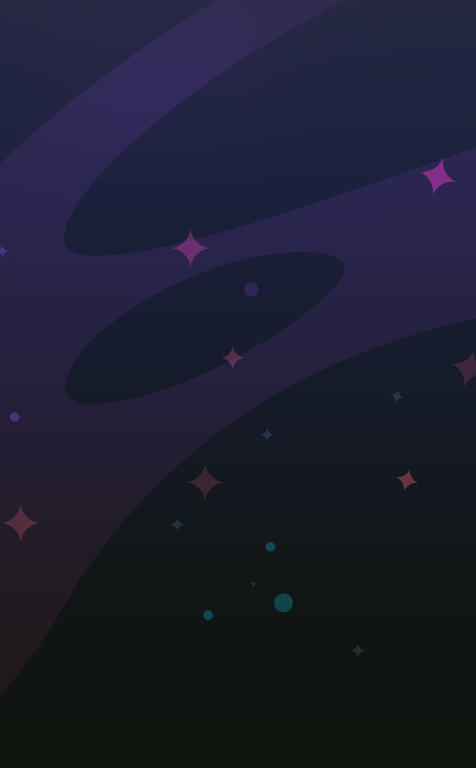
Give the GLSL for this background, as a Shadertoy shader.

```glsl
// Dusky violet ribbon curling over a dark hill, with faint four-point stars and dots.

// Space: the canvas is 100 units tall, y runs downward from the top.

// Vertical gradient through five evenly spaced stops.
vec3 gradient(float y, vec3 c0, vec3 c1, vec3 c2, vec3 c3, vec3 c4) {
    float t = clamp(y / 25.0, 0.0, 4.0);
    vec3 c = mix(c0, c1, min(t, 1.0));
    c = mix(c, c2, clamp(t - 1.0, 0.0, 1.0));
    c = mix(c, c3, clamp(t - 2.0, 0.0, 1.0));
    return mix(c, c4, clamp(t - 3.0, 0.0, 1.0));
}

vec2 bezier(vec2 a, vec2 b, vec2 c, vec2 d, float t) {
    float s = 1.0 - t;
    return s*s*s*a + 3.0*s*s*t*b + 3.0*s*t*t*c + t*t*t*d;
}

// Adds a curve to a field: x = nearest distance, y = sign, flipped when the curve lies above p.
void addCurve(inout vec2 field, vec2 p, vec2 a, vec2 b, vec2 c, vec2 d) {
    const int STEPS = 14;
    vec2 from = a;
    for (int i = 1; i <= STEPS; i++) {
        vec2 to = bezier(a, b, c, d, float(i) / float(STEPS));
        vec2 e = to - from, w = p - from;
        field.x = min(field.x, length(w - e * clamp(dot(w, e) / dot(e, e), 0.0, 1.0)));
        if ((from.x <= p.x) != (to.x <= p.x) && w.y > e.y * w.x / e.x) field.y = -field.y;
        from = to;
    }
}

// Signed field of the ribbon, positive inside.
float ribbon(vec2 p) {
    vec2 f = vec2(1e3, -1.0);
    // Upper edge
    addCurve(f, p, vec2(-2, 23.2), vec2(14.3, 6.9), vec2(39.1, -7.8), vec2(65.1, -19.5));
    // Large open hollow
    addCurve(f, p, vec2(65.1, -8.1), vec2(39.1, -0.7), vec2(8.6, 21.7), vec2(8.3, 31));
    addCurve(f, p, vec2(8.3, 31), vec2(8.3, 32.8), vec2(10.2, 33.3), vec2(12.4, 33.3));
    addCurve(f, p, vec2(12.4, 33.3), vec2(22.1, 33.3), vec2(39.1, 27.2), vec2(65.1, 18.1));
    // Small closed hollow
    addCurve(f, p, vec2(8.5, 50.4), vec2(8.6, 43.6), vec2(26, 32.8), vec2(39.1, 32.8));
    addCurve(f, p, vec2(39.1, 32.8), vec2(42.7, 32.8), vec2(44.9, 33.6), vec2(44.9, 34.9));
    addCurve(f, p, vec2(44.9, 34.9), vec2(44.9, 39.1), vec2(24.1, 52.6), vec2(12, 52.6));
    addCurve(f, p, vec2(12, 52.6), vec2(9.8, 52.6), vec2(8.5, 51.8), vec2(8.5, 50.4));
    // Hill line
    addCurve(f, p, vec2(65.1, 40.8), vec2(39.1, 45.6), vec2(19.5, 59.2), vec2(7.8, 79.7));
    addCurve(f, p, vec2(7.8, 79.7), vec2(5.5, 83.7), vec2(2.9, 87.5), vec2(-2, 93));
    return f.x * f.y;
}

// Concave four-point star, negative inside.
float star(vec2 p, float radius, float tilt) {
    float c = cos(tilt), s = sin(tilt);
    vec2 q = pow(abs(mat2(c, -s, s, c) * p) + 1e-4, vec2(0.6));
    return 0.6 * (pow(q.x + q.y, 1.0 / 0.6) - radius);
}

float coverage(float dist, float pixel) {
    return clamp(0.5 - dist / pixel, 0.0, 1.0);
}

void mainImage(out vec4 fragColor, in vec2 fragCoord) {
    float pixel = 100.0 / iResolution.y;
    vec2 p = vec2(fragCoord.x, iResolution.y - fragCoord.y) * pixel;

    // Night ground and ribbon
    vec3 night = gradient(p.y, vec3(.145, .155, .26), vec3(.105, .125, .235),
        vec3(.085, .105, .165), vec3(.066, .085, .085), vec3(.06, .075, .055));
    vec3 violet = gradient(p.y, vec3(.185, .165, .30), vec3(.168, .147, .315),
        vec3(.143, .125, .235), vec3(.132, .105, .14), vec3(.11, .09, .07));
    vec2 g = (p - vec2(21, 10)) / vec2(18, 12);
    float glow = exp(-dot(g, g));
    float inRibbon = coverage(-ribbon(p), pixel);
    vec3 color = mix(night, violet, inRibbon);
    color += glow * mix(vec3(.012, .004, .02), vec3(.025, .01, .055), inRibbon);

    // Each mark holds x, y, radius, opacity; those near the right side lean.
    vec4 warm[7] = vec4[7](vec4(24.8, 32.3, 2.6, .38), vec4(57, 23, 2.6, .5),
        vec4(30.3, 46.6, 1.6, .32), vec4(26.7, 62.8, 2.55, .2), vec4(2.7, 68.1, 2.6, .28),
        vec4(53, 62.5, 1.6, .43), vec4(61.1, 48, 2.6, .2));
    for (int i = 0; i < 7; i++) {
        vec4 m = warm[i];
        vec3 tint = mix(vec3(.84, .22, .76), vec3(.84, .36, .4), smoothstep(20.0, 58.0, m.y));
        color = mix(color, tint, m.w * coverage(star(p - m.xy, m.z, 0.27 * step(50.0, m.x)), pixel));
    }

    vec4 cool[6] = vec4[6](vec4(.3, 32.7, .85, .4), vec4(34.8, 56.6, .95, .25),
        vec4(51.7, 51.6, .95, .25), vec4(23.1, 68.3, .95, .25), vec4(46.6, 84.7, .95, .25),
        vec4(33, 76, .5, .25));
    for (int i = 0; i < 6; i++) {
        vec4 m = cool[i];
        vec3 tint = mix(vec3(.45, .3, .9), vec3(.3, .5, .75), smoothstep(33.0, 50.0, m.y));
        tint = mix(tint, vec3(.25, .5, .55), smoothstep(60.0, 85.0, m.y));
        color = mix(color, tint, m.w * coverage(star(p - m.xy, m.z, 0.27 * step(50.0, m.x)), pixel));
    }

    // Round dots, violet above and teal below
    vec4 dots[5] = vec4[5](vec4(32.7, 37.7, .92, .2), vec4(1.9, 54.3, .62, .4),
        vec4(35.2, 71.2, .62, .35), vec4(27.1, 80.1, .62, .35), vec4(36.9, 78.5, 1.22, .32));
    for (int i = 0; i < 5; i++) {
        vec4 m = dots[i];
        vec3 tint = mix(vec3(.55, .28, .9), vec3(.07, .65, .75), smoothstep(55.0, 70.0, m.y));
        color = mix(color, tint, m.w * coverage(length(p - m.xy) - m.z, pixel));
    }

    fragColor = vec4(color, 1.0);
}
```
